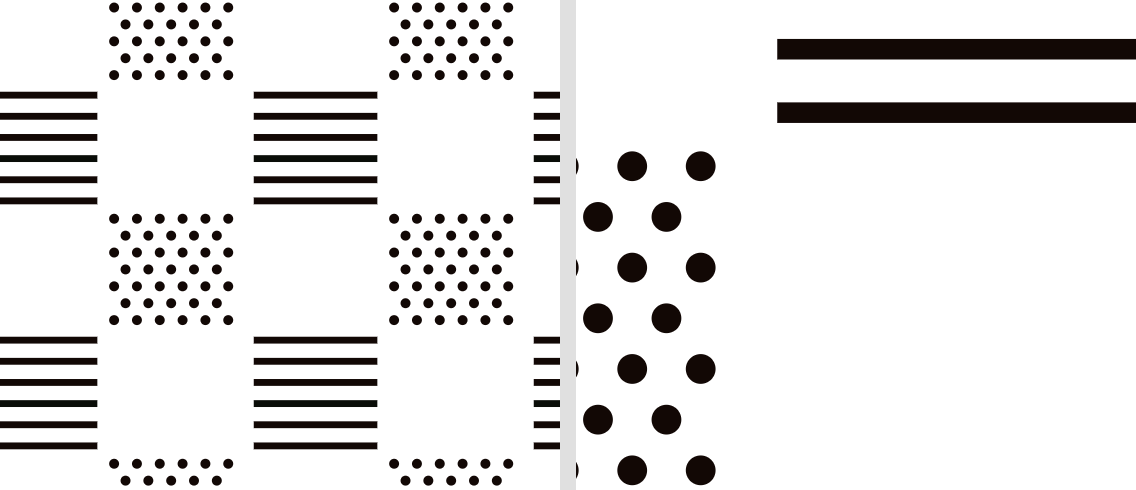
Left: the whole. Right: its middle third, enlarged.
This pattern is drawn by a WebGL 2 fragment shader. Its source:

```glsl
#version 300 es
precision highp float;

uniform vec2 u_resolution;
out vec4 fragColor;

// Lengths are in design units; one tile spans TILE units
#define REPEATS vec2(2.0, 2.0)
#define TILE vec2(384.0, 336.0)
#define DOT_CENTER vec2(234.75, 302.5)
#define DOT_STEP vec2(31.3, 23.17)
#define DOT_RADIUS 6.8
#define STRIPE_CENTER vec2(432.75, 133.0)
#define STRIPE_STEP 29.0
#define STRIPE_HALF vec2(84.75, 4.7)
#define PAPER vec3(1.0)
#define INK vec3(0.07, 0.03, 0.02)
#define INK_COOL vec3(0.04, 0.05, 0.03)

// Offset from the nearest repeat of a center
vec2 wrapAround(vec2 p, vec2 center) {
    return mod(p - center + 0.5 * TILE, TILE) - 0.5 * TILE;
}

// Seven staggered rows, alternating six and five dots
float dotBlock(vec2 p) {
    float row = clamp(floor(p.y / DOT_STEP.y + 0.5), -3.0, 3.0);
    float shift = 0.5 * mod(abs(row), 2.0);
    float column = floor(p.x / DOT_STEP.x - shift + 0.5);
    column = clamp(column, -2.0 - 2.0 * shift, 2.0) + shift;
    return length(p - vec2(column, row) * DOT_STEP) - DOT_RADIUS;
}

// Index of the nearest of six stripes, counted upward from -3
float stripeIndex(float y) {
    return clamp(floor(y / STRIPE_STEP), -3.0, 2.0);
}

float stripeBlock(vec2 p) {
    p.y -= (stripeIndex(p.y) + 0.5) * STRIPE_STEP;
    vec2 d = abs(p) - STRIPE_HALF;
    return length(max(d, 0.0)) + min(max(d.x, d.y), 0.0);
}

float coverage(float dist, float pixel) {
    return clamp(0.5 - dist / pixel, 0.0, 1.0);
}

void main() {
    vec2 span = TILE * REPEATS;
    vec2 p = gl_FragCoord.xy / u_resolution * span;
    vec2 pixelSize = span / u_resolution;
    float pixel = max(pixelSize.x, pixelSize.y);

    vec2 dotPos = wrapAround(p, DOT_CENTER);
    vec2 stripePos = wrapAround(p, STRIPE_CENTER);

    // One stripe per block has a slightly cooler ink
    vec3 stripeInk = stripeIndex(stripePos.y) == -1.0 ? INK_COOL : INK;

    vec3 color = mix(PAPER, INK, coverage(dotBlock(dotPos), pixel));
    color = mix(color, stripeInk, coverage(stripeBlock(stripePos), pixel));
    fragColor = vec4(color, 1.0);
}
```
